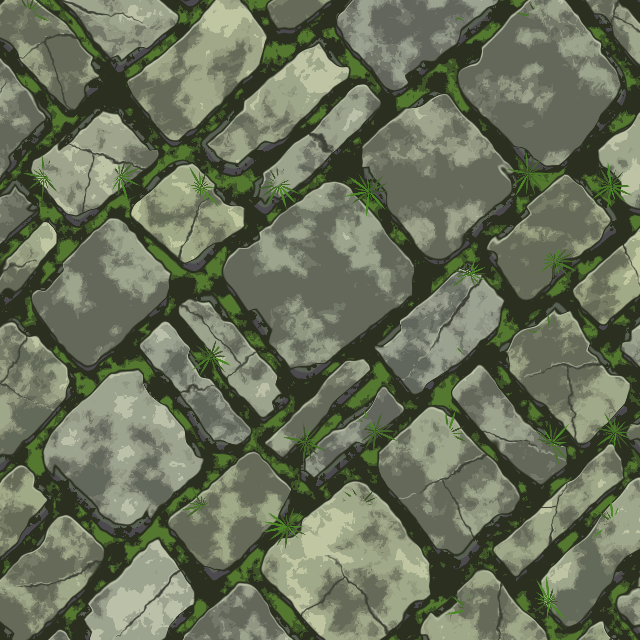
This texture is drawn by a Shadertoy shader. Its source:

```glsl
// Mossy cobblestones laid in diagonal rows, painted in flat posterised tones.

#define COURSE_ANGLE 0.73
#define STONE_SIZE vec2(0.215, 0.185)
#define SPLIT_CHANCE 0.18
#define JOINT 0.0125
#define SIDE_DEPTH 0.012
#define CRACK_WIDTH 0.0022
#define CRACK_CHANCE 0.6
#define MOSS_LEVEL 0.52
#define TUFT_SPACING 0.13
#define TUFT_CHANCE 0.45

const vec3 SOIL = vec3(0.165, 0.185, 0.125);
const vec3 MOSS_DARK = vec3(0.25, 0.33, 0.16);
const vec3 MOSS_LIGHT = vec3(0.33, 0.47, 0.19);
const vec3 SIDE_PURPLE = vec3(0.30, 0.29, 0.31);
const vec3 SIDE_GREEN = vec3(0.35, 0.38, 0.33);
const vec3 RIM = vec3(0.75, 0.78, 0.68);

float hash(vec2 p) {
    return fract(sin(dot(p, vec2(127.1, 311.7))) * 43758.5453);
}

float noise(vec2 p) {
    vec2 i = floor(p), f = fract(p);
    f = f * f * (3.0 - 2.0 * f);
    return mix(mix(hash(i), hash(i + vec2(1, 0)), f.x),
               mix(hash(i + vec2(0, 1)), hash(i + vec2(1, 1)), f.x), f.y);
}

float fbm(vec2 p) {
    float sum = 0.0, amp = 0.5, total = 0.0;
    for (int i = 0; i < 5; i++) {
        sum += amp * noise(p);
        total += amp;
        p = mat2(1.6, 1.2, -1.2, 1.6) * p + 7.3;
        amp *= 0.58;
    }
    return sum / total;
}

// Jittered interval around x: low end, high end, index
float edgeAt(float i, float seed) { return i + 0.4 * (hash(vec2(i, seed)) - 0.5); }

vec3 span(float x, float seed) {
    float i = floor(x);
    if (x < edgeAt(i, seed)) i -= 1.0;
    else if (x > edgeAt(i + 1.0, seed)) i += 1.0;
    return vec3(edgeAt(i, seed), edgeAt(i + 1.0, seed), i);
}

// Stone cell around p: centre and half size; some cells are split
vec4 findCell(vec2 p, out float id) {
    vec3 row = span(p.y / STONE_SIZE.y, 3.0);
    float shift = row.z * 0.37;
    vec3 col = span(p.x / STONE_SIZE.x + shift, row.z * 7.0 + 1.0);
    vec2 lo = vec2(col.x - shift, row.x) * STONE_SIZE;
    vec2 hi = vec2(col.y - shift, row.y) * STONE_SIZE;
    id = hash(vec2(col.z, row.z) + 0.5);
    for (int k = 0; k < 2; k++) {
        if (hash(vec2(id, float(k) + 1.0)) < SPLIT_CHANCE) {
            float cut = mix(lo[k], hi[k], 0.4 + 0.2 * hash(vec2(id, 5.0)));
            if (p[k] < cut) { hi[k] = cut; id = fract(id + 0.37); }
            else { lo[k] = cut; id = fract(id + 0.71); }
        }
    }
    return vec4(lo + hi, hi - lo) * 0.5;
}

// Rough rounded block with one clipped corner
float slab(vec2 q, vec2 b, float id) {
    float r = min(b.x, b.y) * mix(0.15, 0.4, hash(vec2(id, 6.0)));
    vec2 e = abs(q) - b + r;
    float d = length(max(e, 0.0)) + min(max(e.x, e.y), 0.0) - r;
    float turn = 0.785 + 1.571 * floor(4.0 * hash(vec2(id, 7.0)));
    d = max(d, dot(q, vec2(cos(turn), sin(turn))) - 0.6 * (b.x + b.y));
    vec2 s = q + id * 57.0;
    return d + 0.007 * (noise(s * 26.0) - 0.5) + 0.003 * (noise(s * 95.0) - 0.5);
}

float above(float level, float v) { return smoothstep(level - 0.01, level + 0.01, v); }

vec3 stoneTone(float v) {
    vec3 c = mix(vec3(0.395, 0.415, 0.355), vec3(0.46, 0.48, 0.41), above(0.42, v));
    c = mix(c, vec3(0.575, 0.60, 0.505), above(0.49, v));
    c = mix(c, vec3(0.625, 0.655, 0.55), above(0.555, v));
    return mix(c, vec3(0.75, 0.77, 0.65), above(0.735, v));
}

void mainImage(out vec4 fragColor, in vec2 fragCoord) {
    float px = 1.0 / iResolution.y;
    vec2 uv = fragCoord * px;
    vec2 axis = vec2(cos(COURSE_ANGLE), sin(COURSE_ANGLE)), up = axis.yx;
    vec2 w = uv + 0.03 * (vec2(noise(uv * 5.0), noise(uv * 5.0 + 9.0)) - 0.5);
    float id;
    vec2 p = vec2(dot(w, axis), dot(w, vec2(-axis.y, axis.x)));
    vec4 cell = findCell(p, id);
    vec2 q = p - cell.xy, b = cell.zw - JOINT;
    float lean = 0.1 * (hash(vec2(id, 8.0)) - 0.5);
    q = mat2(cos(lean), sin(lean), -sin(lean), cos(lean)) * q - up * 0.002;
    vec2 s = q + id * 31.0;
    float grain = fbm(uv * 38.0), fine = fbm(uv * 70.0 + 4.0);

    // Soil and moss in the joints
    vec3 col = mix(SOIL, MOSS_DARK, above(MOSS_LEVEL, grain));
    col = mix(col, MOSS_LIGHT, above(MOSS_LEVEL + 0.07, grain));

    // Side faces below each stone
    float chip = 0.012 * smoothstep(0.56, 0.72, noise(s * 17.0));
    float edge = slab(q, b, id), top = edge + chip;
    float body = slab(q + up * SIDE_DEPTH, b, id);
    vec3 side = mix(SOIL, SIDE_PURPLE, above(0.5, fine) * smoothstep(0.0, -px, body + 0.003));
    side = mix(side, SIDE_GREEN, above(0.47, fine) * smoothstep(px, -px, edge + 0.003));
    col = mix(col, side, smoothstep(px, -px, min(body, edge)));
    col = mix(col, SOIL, smoothstep(px, -px, top - 0.003));

    // Cracks divide the top into plates
    float turn = 6.283 * hash(vec2(id, 9.0));
    vec2 n = vec2(cos(turn), sin(turn));
    float across = dot(q, n) + 0.045 * (fbm(s * 16.0) - 0.5) + 0.04 * (hash(vec2(id, 10.0)) - 0.5);
    float along = dot(q, vec2(-n.y, n.x)) + 0.04 * (fbm(s * 16.0 + 5.0) - 0.5);
    float cracked = step(hash(vec2(id, 11.0)), CRACK_CHANCE);
    float branched = cracked * step(0.5, hash(vec2(id, 12.0))) * step(0.0, across);
    float width = CRACK_WIDTH * smoothstep(-0.09, 0.05, along) * (0.4 + noise(s * 40.0));
    float crack = cracked * smoothstep(px, -px, abs(across) - width) * step(0.0004, width);
    crack = max(crack, branched * smoothstep(px, -px, abs(along) - 0.6 * CRACK_WIDTH));
    float lip = cracked * smoothstep(px, -px, abs(across + width + 0.0015) - 0.001);

    // Mottled top face with a light upper rim
    vec2 bend = 0.02 * vec2(fine, grain);
    float v = fbm((s + bend) * 24.0) + 0.26 * (hash(vec2(id, 13.0)) - 0.47);
    v += 0.7 * dot(q, up) + 0.035 * cracked * sign(across);
    vec3 tint = mix(vec3(0.97, 0.965, 1.03), vec3(1.01, 1.02, 0.96), hash(vec2(id, 14.0)));
    vec3 face = stoneTone(v) * tint;
    float rimDepth = 0.001 + 0.004 * noise(s * 45.0);
    float rim = smoothstep(-px, px, slab(q + up * rimDepth, b, id) + chip);
    face = mix(face, RIM, max(0.85 * rim, 0.6 * lip * above(0.48, fine)));
    face = mix(face, vec3(0.24, 0.25, 0.21), crack);
    col = mix(col, face, smoothstep(px, -px, top));

    // Grass tufts spilling over the stone edges
    vec2 g = floor(uv / TUFT_SPACING);
    vec2 jitter = vec2(hash(g + 0.3), hash(g + 0.7)) - 0.5;
    vec2 t = uv - (g + 0.5 + 0.35 * jitter) * TUFT_SPACING;
    float fan = (atan(t.y, t.x) / 6.2832 + 0.5) * 15.0;
    float blade = hash(vec2(floor(fan), hash(g)));
    float reach = length(t) / (0.012 + 0.028 * blade);
    float leaf = smoothstep(0.1, -0.1, abs(fract(fan) - 0.5) * 2.0 - 0.9 * (1.0 - reach));
    leaf *= step(hash(g + 0.1), TUFT_CHANCE) * smoothstep(-0.02, -0.016, top);
    vec3 green = mix(MOSS_DARK, vec3(0.30, 0.53, 0.15), floor(blade * 7.0 - floor(blade * 2.0) * 3.5) / 3.0);
    col = mix(col, green, leaf);
    fragColor = vec4(col, 1.0);
}
```
